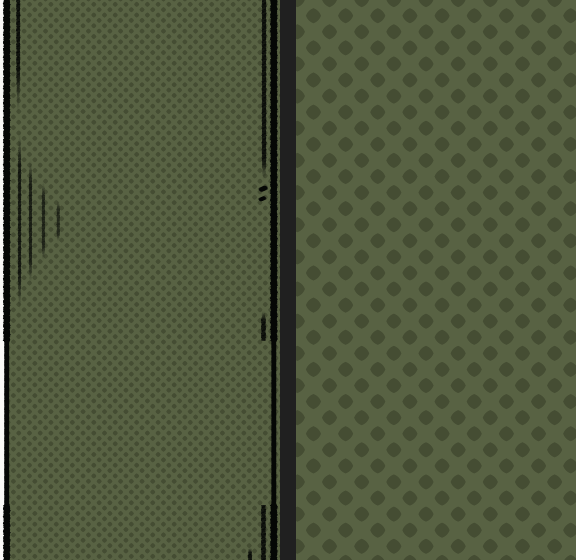
Left: the whole. Right: its middle third, enlarged.
Reproduce this pattern procedurally as a WebGL 1 fragment shader.

```glsl
precision highp float;
// A tall olive panel filled with staggered rounded dots, framed by rough ink
// lines and a few tapering pen strokes. The dots are a folded lattice; the ink
// is distance bands whose edges and density are disturbed by layered sines.
uniform vec2 u_resolution;

// Lengths are in hundredths of the canvas width, y runs down from the top.
const vec3 OLIVE = vec3(0.345, 0.384, 0.262);
const vec3 DOT_COLOR = vec3(0.270, 0.302, 0.200);
const vec3 INK = vec3(0.020, 0.028, 0.020);
const vec3 PAPER = vec3(0.975, 0.975, 0.965);
const float DOT_PITCH = 3.828;
const float DOT_RADIUS = 0.215;              // in pitches
const vec2 DOT_ORIGIN = vec2(39.24, 83.85);
const float LEFT_LINE = 2.4;
const float RIGHT_LINE = 97.8;
const float ROUGH_WIDTH = 1.2;               // half widths of the frame
const float CLEAN_WIDTH = 0.88;
const float CLEAN_TOP = 121.9;               // section with a thinner frame
const float CLEAN_BOTTOM = 180.2;
const float ROUGHNESS = 0.20;
const int HATCH_COUNT = 4;

float pixelSize;

// Coverage of a shape from its signed distance.
float cover(float d) {
  return 1.0 - smoothstep(-0.6 * pixelSize, 0.6 * pixelSize, d);
}

// Layered sines along y, roughly -1 to 1.
float wobble(float y, float seed) {
  return 0.45 * sin(y * 2.3 + seed * 5.1)
       + 0.35 * sin(y * 4.9 + seed * 2.7 + sin(y * 1.3 + seed))
       + 0.20 * sin(y * 9.7 + seed * 8.3);
}

float dots(vec2 p) {
  vec2 q = (p - DOT_ORIGIN) / DOT_PITCH;
  vec2 a = abs(fract(q + 0.5) - 0.5);
  vec2 b = abs(fract(q) - 0.5);
  vec2 nearest = dot(a, a) < dot(b, b) ? a : b;
  float diamond = 0.8 * (nearest.x + nearest.y);
  float d = mix(length(nearest), diamond, 0.4) - DOT_RADIUS;
  return cover(d * DOT_PITCH);
}

// Vertical frame line; each side of it wobbles on its own.
float frameLine(vec2 p, float x) {
  float clean = cover(max(CLEAN_TOP - p.y, p.y - CLEAN_BOTTOM));
  float side = p.x < x ? 1.0 : 2.0;
  float rough = ROUGHNESS * mix(1.0, 0.25, clean);
  float halfWidth = mix(ROUGH_WIDTH, CLEAN_WIDTH, clean);
  return cover(abs(p.x - x) - halfWidth - rough * wobble(p.y, x + side));
}

// Pen stroke between two heights, fading in and out over the given lengths.
float stroke(vec2 p, float x, vec2 span, float halfWidth, vec2 fade) {
  float fadeIn = smoothstep(span.x, span.x + fade.x, p.y);
  float fadeOut = 1.0 - smoothstep(span.y - fade.y, span.y, p.y);
  float ends = fadeIn * fadeOut;
  float width = halfWidth * mix(0.6, 1.0, ends);
  float edge = 0.7 * ROUGHNESS * wobble(p.y, x);
  float grain = 0.88 + 0.12 * wobble(p.y * 1.3, x + p.x * 0.6);
  return cover(abs(p.x - x) - width - edge) * ends * grain;
}

float blot(vec2 p, vec2 center, vec2 size) {
  vec2 q = (p - center) / size;
  q.y += 0.25 * sin(q.x * 2.5);
  return cover((length(q) - 1.0) * min(size.x, size.y));
}

// Shrinking pen strokes that step away from the left frame line.
float hatching(vec2 p) {
  float ink = 0.0;
  for (int i = 0; i < HATCH_COUNT; i++) {
    float n = float(i);
    float x = 7.0 + 3.54 * n + 0.354 * n * n;
    float reach = 32.8 - 10.4 * n + 0.65 * n * n;
    vec2 span = 79.0 + vec2(-reach, reach);
    float s = stroke(p, x, span, 0.55, vec2(0.45 * reach));
    ink = max(ink, s * (0.9 - 0.07 * n));
  }
  return ink;
}

float sideStrokes(vec2 p) {
  float ink = stroke(p, 6.5, vec2(-30.0, 41.5), 0.66, vec2(1.0, 18.0));
  ink = max(ink, stroke(p, 94.3, vec2(-30.0, 65.0), 0.78, vec2(1.0, 9.0)));
  ink = max(ink, stroke(p, 94.1, vec2(110.8, CLEAN_TOP), 0.80, vec2(4.0, 0.4)));
  ink = max(ink, stroke(p, 94.1, vec2(CLEAN_BOTTOM, 230.0), 0.80, vec2(0.4, 1.0)));
  ink = max(ink, stroke(p, 89.3, vec2(195.5, 230.0), 0.66, vec2(2.0, 1.0)));
  ink = max(ink, blot(p, vec2(94.0, 67.4), vec2(1.6, 0.95)));
  return max(ink, blot(p, vec2(93.7, 71.0), vec2(1.35, 0.80)));
}

void main() {
  pixelSize = 100.0 / u_resolution.x;
  vec2 p = vec2(gl_FragCoord.x, u_resolution.y - gl_FragCoord.y) * pixelSize;

  // Panel and paper margin
  vec3 color = mix(OLIVE, DOT_COLOR, dots(p));
  color = mix(color, PAPER, cover(p.x - LEFT_LINE));

  // Ink
  float ink = max(hatching(p), sideStrokes(p));
  ink = max(ink, max(frameLine(p, LEFT_LINE), frameLine(p, RIGHT_LINE)));
  gl_FragColor = vec4(mix(color, INK, ink), 1.0);
}
```
